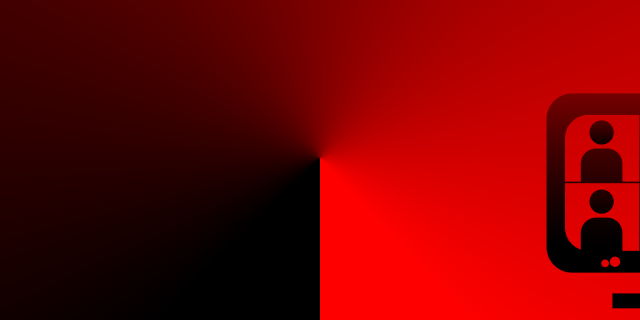
Give the GLSL for this background, as a Shadertoy shader.

```glsl
// Red conic sweep from black to bright red, with a dark framed panel of two figures at the right edge.
#define CENTER vec2(1.0, 0.505)
#define RAMP_START 0.125
#define RAMP_END 0.885
#define FRAME_TOP_RED 0.46
#define FIGURE_X 1.880
#define FIGURE_STEP 0.216

const float TAU = 6.2831853;

// Coverage of a signed distance, softened over one pixel
float cover(float dist) {
    return clamp(0.5 - dist * iResolution.y, 0.0, 1.0);
}

// Rounded box given by its lower left and upper right corners
float roundedBox(vec2 p, vec2 low, vec2 high, float radius) {
    vec2 d = abs(p - 0.5 * (low + high)) - 0.5 * (high - low) + radius;
    return length(max(d, 0.0)) + min(max(d.x, d.y), 0.0) - radius;
}

float circle(vec2 p, vec2 center, float radius) {
    return length(p - center) - radius;
}

float ramp(float turn) {
    return clamp((turn - RAMP_START) / (RAMP_END - RAMP_START), 0.0, 1.0);
}

// Clockwise sweep starting straight down, with a smoothed seam
float conicRed(vec2 p) {
    vec2 q = p - CENTER;
    float turn = atan(abs(q.x), -q.y) / TAU;
    return mix(ramp(turn), ramp(1.0 - turn), cover(-q.x));
}

void mainImage(out vec4 fragColor, in vec2 fragCoord) {
    // Height runs from 0 to 1, width from 0 to 2
    vec2 p = fragCoord / iResolution.xy * vec2(2.0, 1.0);
    float background = conicRed(p);
    float red = background;

    // Frame with a cut-out screen, running past the right edge
    float shade = FRAME_TOP_RED * pow(clamp((p.y - 0.22) / 0.488, 0.0, 1.0), 1.3);
    float outer = roundedBox(p, vec2(1.708, 0.148), vec2(2.4, 0.708), 0.080);
    float screen = roundedBox(p, vec2(1.7656, 0.216), vec2(2.4, 0.641), 0.073);
    red = mix(red, shade, cover(max(outer, -screen)));

    // Thin dividers between the panes
    float divider = min(abs(p.y - 0.430) - 0.0025, abs(p.x - 2.0) - 0.0020);
    red = mix(red, shade, cover(max(divider, screen)));

    // One figure per pane: shoulders cut flat at the base, then the head
    for (int i = 0; i < 2; i++) {
        float row = float(i);
        vec2 q = p - vec2(FIGURE_X, 0.430 - row * FIGURE_STEP);
        float body = roundedBox(q, vec2(-0.065, -0.10), vec2(0.065, 0.106), 0.048);
        red = mix(red, shade, cover(max(body, -q.y)));
        float lift = clamp((q.y - 0.118) / 0.076, 0.0, 1.0);
        float headRed = mix(0.04, 0.32 - 0.10 * row, lift) * (1.0 - 0.3 * row);
        red = mix(red, headRed, cover(circle(q, vec2(0.0, 0.156), 0.0378)));
    }

    // Two lights on the lower rim
    float lights = min(circle(p, vec2(1.891, 0.177), 0.012),
                       circle(p, vec2(1.922, 0.182), 0.016));
    red = mix(red, background, cover(lights));

    // Base bar
    float bar = roundedBox(p, vec2(1.914, 0.0365), vec2(2.4, 0.083), 0.0);
    red = mix(red, 0.0, cover(bar));

    fragColor = vec4(red, 0.0, 0.0, 1.0);
}
```
